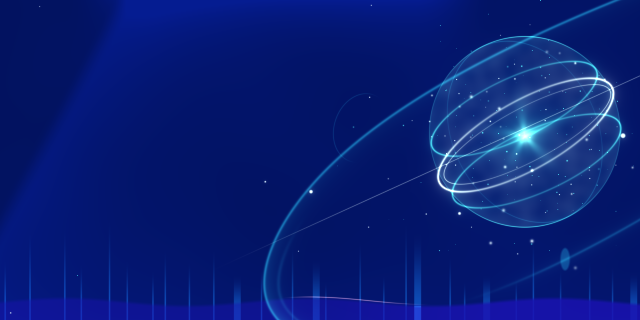
Give the GLSL for this background, as a WebGL 1 fragment shader.

```glsl
precision highp float;
uniform vec2 u_resolution;

#define PX (1.0 / u_resolution.y)
#define ORB vec2(1.640, 0.588)
#define ORB_RADIUS 0.298
#define NAVY vec3(0.006, 0.07, 0.365)
#define ROYAL vec3(0.02, 0.11, 0.57)
#define VIOLET vec3(0.10, 0.07, 0.69)
#define TEAL vec3(0.10, 0.50, 0.65)
#define CYAN vec3(0.25, 0.80, 0.88)
#define ICE vec3(0.80, 0.88, 0.95)
#define BARS 28

float hash(vec2 p) {
  return fract(sin(dot(p, vec2(127.1, 311.7))) * 43758.5);
}

float corner(vec2 cell, vec2 f) {
  float a = 6.2832 * hash(cell);
  return dot(vec2(cos(a), sin(a)), f);
}

float gradientNoise(vec2 p) {
  vec2 i = floor(p), f = fract(p), e = vec2(1.0, 0.0);
  vec2 u = f * f * (3.0 - 2.0 * f);
  return mix(mix(corner(i, f), corner(i + e, f - e), u.x),
    mix(corner(i + e.yx, f - e.yx), corner(i + 1.0, f - 1.0), u.x), u.y);
}

float fade(float a, float b, float x) {
  return 1.0 - smoothstep(a, b, x);
}

// Soft line profile, never thinner than about a pixel
float stroke(float d, float width) {
  float w = max(width, 0.6 * PX);
  return exp(-d * d / (w * w));
}

vec2 turn(vec2 p, float a) {
  return vec2(cos(a) * p.x + sin(a) * p.y, cos(a) * p.y - sin(a) * p.x);
}

float ellipseDistance(vec2 q, vec2 r) {
  float k = length(q / r);
  return (k - 1.0) * k / max(length(q / (r * r)), 0.001);
}

// Ring with brighter ends along its long axis
float ring(vec2 p, vec2 center, float tilt, vec2 r, float width) {
  vec2 q = turn(p - center, tilt);
  float d = ellipseDistance(q, r);
  float ends = 0.4 + 0.6 * pow(min(abs(q.x) / r.x, 1.0), 3.0);
  return ends * (stroke(d, width) + 0.2 * exp(-abs(d) / (4.0 * width)));
}

float sweepX(float y) {
  float t = y - 0.115;
  return 0.8255 + t * t * (1.4 + exp(-5.5 * t));
}

float spark(vec2 p, vec2 center, float r) {
  float d = length(p - center);
  return fade(r - PX, r + PX, d) + 0.35 * exp(-d / r);
}

float scatter(vec2 p, float scale, float density) {
  vec2 g = p * scale, cell = floor(g);
  vec2 offset = 0.25 + 0.5 * vec2(hash(cell + 3.1), hash(cell + 8.7));
  float r = mix(0.04, 0.12, pow(hash(cell + 5.3), 3.0));
  float light = 0.3 + 0.7 * hash(cell + 1.9);
  return step(hash(cell), density) * light * stroke(length(g - cell - offset), r);
}

vec3 backdrop(vec2 p) {
  float side = dot(p - vec2(0.33, 0.90), vec2(0.878, -0.479));
  float beam = smoothstep(-0.03, 0.04, side) * exp(-3.5 * max(side, 0.0));
  float top = exp(11.0 * (p.y - 1.0)) * smoothstep(0.2, 0.5, p.x) * fade(1.3, 1.55, p.x);
  float glow = 0.35 * exp(-7.0 * p.y) + 0.22 * exp(-4.0 * dot(p - ORB, p - ORB));
  float haze = 0.05 + 0.1 * gradientNoise(p * 3.0);
  return mix(NAVY, ROYAL, clamp(haze + 0.65 * beam + 0.8 * top + glow, 0.0, 1.0));
}

vec3 ground(vec2 p, vec3 col) {
  // Rising light bars, some with a bright foot
  for (int i = 0; i < BARS; i++) {
    float n = float(i), h = hash(vec2(n, 4.0)), wide = step(0.68, hash(vec2(n, 9.0)));
    float x = 2.0 * (n + 0.15 + 0.7 * hash(vec2(n, 2.0))) / float(BARS);
    float w = mix(0.0015, 0.01, wide);
    float body = fade(w - 0.5 * PX, w + PX, abs(p.x - x));
    col += body * fade(0.02, 0.12 + 0.2 * h, p.y) * 0.45 * TEAL;
    col += body * wide * step(0.6, h) * fade(0.04, 0.046, p.y) * 0.6 * CYAN;
  }
  // Violet wave with a rose crest
  float edge = 0.06 + 0.012 * cos(8.2 * (p.x - 0.2)) - p.y;
  float tint = 0.5 + 0.35 * smoothstep(0.8, 1.6, p.x);
  col = mix(col, VIOLET, tint * smoothstep(-PX, 0.012, edge));
  float rose = smoothstep(0.88, 1.0, p.x) * fade(1.15, 1.35, p.x);
  return col + stroke(edge, 0.002) * rose * vec3(0.45, 0.3, 0.25);
}

vec3 sweeps(vec2 p) {
  // Great arc with a glow on its inner side
  float slope = (sweepX(p.y + 0.005) - sweepX(p.y - 0.005)) * 100.0;
  float d = (p.x - sweepX(p.y)) / sqrt(1.0 + slope * slope);
  float inner = smoothstep(-0.006, 0.006, d) * exp(-max(d, 0.0) / 0.03);
  float light = 0.68 * stroke(d, 0.0045) + inner * (0.12 + 0.35 * exp(-5.0 * p.y));
  light += 0.2 * stroke(d - 0.045, 0.006) * fade(0.1, 0.35, p.y);
  // Lower right arc
  float rise = p.y - 0.04 - 0.5 * pow(max(p.x - 1.36, 0.0), 1.35);
  light += smoothstep(1.4, 1.85, p.x) * (0.3 * stroke(rise, 0.005) + 0.12 * exp(-abs(rise) / 0.02));
  // Faint open loop
  vec2 q = turn(p - vec2(1.13, 0.6), -0.35);
  light += 0.2 * stroke(ellipseDistance(q, vec2(0.085, 0.11)), 0.002) * fade(-0.06, 0.03, q.x);
  // Hanging drop
  light += 0.45 * fade(-0.006, 0.003, ellipseDistance(p - vec2(1.766, 0.19), vec2(0.016, 0.036)));
  // Thin straight ray
  float ray = 0.91 * (p.y - 0.167 - 0.455 * (p.x - 0.69));
  return light * TEAL + 0.32 * ICE * stroke(ray, 0.0013) * smoothstep(0.66, 1.2, p.x);
}

vec3 orb(vec2 p) {
  vec2 c = p - ORB;
  float d = length(c) - ORB_RADIUS, inside = fade(-PX, PX, d);
  float cloud = 0.5 + gradientNoise(p * 9.0) + 0.7 * gradientNoise(p * 21.0);
  vec3 light = inside * (vec3(0.02, 0.04, 0.05) + 0.09 * cloud * ICE + 0.1 * exp(d / 0.025) * TEAL);
  float poles = min(pow(abs(c.y) / ORB_RADIUS, 5.0), 1.0);
  light += stroke(d, 0.002) * (0.2 + 0.5 * poles) * CYAN;
  // Tilted orbits
  light += 0.3 * TEAL * ring(p, ORB, 2.05, vec2(0.297, 0.225), 0.002);
  light += 0.75 * CYAN * ring(p, vec2(1.607, 0.66), 0.44, vec2(0.283, 0.095), 0.003);
  light += 0.75 * CYAN * ring(p, vec2(1.677, 0.497), 0.42, vec2(0.285, 0.098), 0.003);
  light += 1.1 * ICE * ring(p, vec2(1.643, 0.578), 0.51, vec2(0.308, 0.108), 0.0035);
  light += 0.5 * ICE * ring(p, vec2(1.648, 0.58), 0.49, vec2(0.292, 0.083), 0.002);
  // Star core with a slanted flare
  vec2 q = turn(c + vec2(0.0, 0.013), 0.45);
  float r = length(q), spikes = pow(abs(cos(2.5 * atan(q.y, q.x + 0.0001))), 5.0);
  light += CYAN * (1.1 * exp(-r / (0.018 + 0.02 * spikes)) + 0.3 * exp(-r / 0.08));
  light += 0.5 * CYAN * exp(-abs(q.y) / 0.012 - abs(q.x) / 0.07);
  return light + 0.6 * ICE * stroke(r, 0.022);
}

void main() {
  vec2 p = gl_FragCoord.xy / u_resolution.y;
  vec3 col = ground(p, backdrop(p)), light = sweeps(p) + orb(p);
  // Particles, dense inside the orb
  float near = fade(0.22, 0.34, length(p - ORB));
  float region = smoothstep(0.75, 1.3, p.x) * smoothstep(0.06, 0.2, p.y);
  light += ICE * scatter(p, 22.0, 0.07 * region + 0.38 * near);
  light += CYAN * scatter(p + 7.3, 38.0, 0.04 * region + 0.28 * near);
  light += ICE * (spark(p, vec2(1.947, 0.576), 0.007) + spark(p, vec2(1.436, 0.333), 0.004)
    + spark(p, vec2(0.972, 0.401), 0.005) + spark(p, vec2(0.829, 0.432), 0.002));
  // Screen blend keeps the glows from clipping
  gl_FragColor = vec4(col + min(light, 1.0) * (1.0 - min(col, 1.0)), 1.0);
}
```
